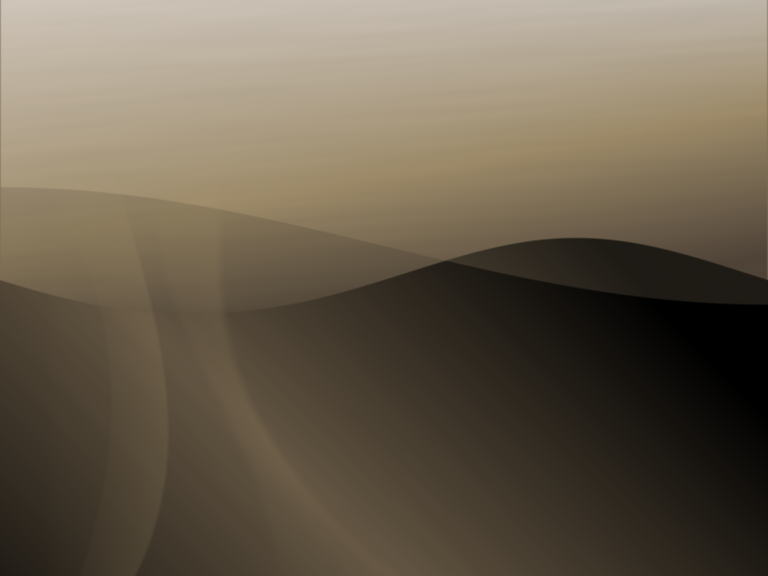
This background is drawn by a Shadertoy shader. Its source:

```glsl
// Two crossing waves divide a warm, hazy sky from a dark satin floor.
// Layered gradients set the tone; translucent veils, bounded by smooth
// curves, sweep down the left side, with a faint brushed grain on top.

const float PI = 3.14159265;
const vec3 CREAM = vec3(0.81, 0.772, 0.725);
const vec3 TAN   = vec3(0.608, 0.537, 0.405);
const vec3 UMBER = vec3(0.31, 0.264, 0.22);
const vec3 SATIN = vec3(0.385, 0.332, 0.258);
const vec3 VEIL  = vec3(0.68, 0.595, 0.43);

vec2 hashGradient(vec2 cell) {
    float a = 2.0 * PI * fract(sin(dot(cell, vec2(127.1, 311.7))) * 437.58);
    return vec2(cos(a), sin(a));
}

float gradientNoise(vec2 p) {
    vec2 i = floor(p), f = fract(p);
    vec2 w = f * f * (3.0 - 2.0 * f);
    vec2 e = vec2(1.0, 0.0);
    float a = dot(hashGradient(i), f);
    float b = dot(hashGradient(i + e.xy), f - e.xy);
    float c = dot(hashGradient(i + e.yx), f - e.yx);
    float d = dot(hashGradient(i + e.xx), f - e.xx);
    return mix(mix(a, b, w.x), mix(c, d, w.x), w.y);
}

// Coverage below a curve: one underneath, zero above
float below(float height, float curve, float soft) {
    return 1.0 - smoothstep(-soft, soft, height - curve);
}

// Cream at the top, tan along a slanted line, umber beneath it
vec3 skyColor(float x, float depth) {
    float tanLine = 0.425 - 0.235 * x;
    vec3 top = CREAM * (1.0 - 0.075 * x);
    vec3 upper = mix(top, TAN, min(depth / tanLine, 1.0));
    return mix(upper, UMBER, clamp((depth - tanLine) / 0.25, 0.0, 1.0));
}

// Diagonal sheen: a ridge of light that falls to shade on both sides
vec3 floorColor(float x, float depth) {
    float across = x - 0.75 * depth + 0.23;
    float right = pow(clamp(1.0 - across / 0.69, 0.0, 1.0), 0.95);
    float left = 1.0 + 1.3 * min(across, 0.0);
    return SATIN * min(right, left);
}

// Bowed edge with its furthest reach at the given depth
float bowedEdge(float depth, float reach, float center, vec2 bend) {
    float z = depth - center;
    return reach + z * z * (bend.x + bend.y * z);
}

// Translucent band that grows brighter towards its right edge
float veilBand(float x, float left, float right, float soft) {
    float ramp = clamp((x - left) / max(right - left, 0.01), 0.0, 1.0);
    float inside = smoothstep(-soft, soft, x - left)
                 * (1.0 - smoothstep(-soft, soft, x - right));
    return inside * mix(0.45, 1.0, ramp);
}

void mainImage(out vec4 fragColor, in vec2 fragCoord) {
    vec2 uv = fragCoord / iResolution.xy;
    float x = uv.x, depth = 1.0 - uv.y;
    float soft = max(0.0022, 0.8 / iResolution.y);

    // Wave outlines
    float slope = 0.573 + 0.102 * cos(PI * x);
    float swell = 0.5174 - 0.066 * sin(2.0 * PI * x) - 0.0035 * cos(4.0 * PI * x);
    float underSlope = below(uv.y, slope, soft);
    float underSwell = below(uv.y, swell, soft);

    // Sky, with a shaded lens on the left and a lifted lens on the right
    vec3 sky = skyColor(x, depth) * mix(1.0, 0.88, underSlope);
    vec3 ground = floorColor(x, depth);
    ground += vec3(0.118, 0.104, 0.082) * (1.0 - underSlope);
    vec3 color = mix(sky, ground, underSwell);

    // Veils on the left
    float innerLeft = bowedEdge(depth, 0.145, 0.70, vec2(-0.514, 0.19));
    float innerRight = bowedEdge(depth, 0.219, 0.75, vec2(-0.565, -0.494));
    float outerLeft = 0.205 + 0.155 * smoothstep(0.38, 1.0, depth);
    float outerRight = 0.286 + 0.86 * pow(max(depth - 0.45, 0.0), 2.2);
    float fade = smoothstep(0.2, 0.5, depth);
    float veil = 0.15 * veilBand(x, innerLeft, innerRight, soft * 1.5);
    veil += 0.15 * veilBand(x, outerLeft, outerRight, soft * 4.0)
          * (1.0 - 0.6 * smoothstep(0.75, 1.0, depth));
    veil += 0.03 * veilBand(x, 0.065, innerLeft, soft * 2.0);
    color = mix(color, VEIL, veil * fade);

    // Brushed grain: level in the sky, diagonal on the floor
    float skyGrain = gradientNoise(vec2(x * 5.0, (uv.y - 0.1 * x) * 70.0));
    float floorGrain = gradientNoise(vec2((x + depth) * 3.0, (x - 0.75 * depth) * 45.0));
    color *= 1.0 + 0.022 * mix(skyGrain, floorGrain, underSwell);

    // Thin tan rim at the sides of the sky
    float rim = 1.0 - smoothstep(0.0005, 0.0025, min(x, 1.0 - x));
    color = mix(color, TAN * 0.8, 0.5 * rim * (1.0 - underSwell));

    fragColor = vec4(clamp(color, 0.0, 1.0), 1.0);
}
```
